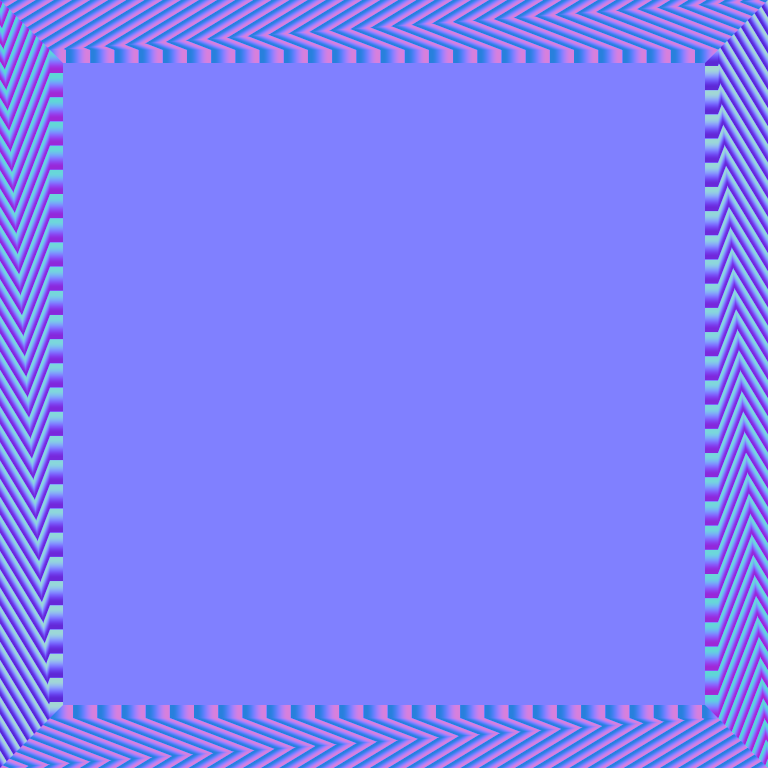
A Shadertoy shader for this texture map:

```glsl
const float BAND = 0.0651;        // width of the chevron band
const float FRAME = 0.0820;       // chevron band plus inner strip
const float PERIOD = 0.0315;      // cord spacing along the inner strip
const float START = 0.0859;       // first crease of the inner strip
const float OUTER_SLANT = 1.65;   // lean of the cords outside the fold
const float INNER_SLANT = 2.6;    // lean of the cords inside the fold
const float TILT = 0.69;          // steepest slope of a cord
const float SKEW = 0.5;           // sideways drift of the slope on the flanks
const float SHOULDER = 0.12;      // flat share at each edge of a cord
const float CREASE = 0.02;        // softness of the groove between cords

// Rounded cord: slope runs from -1 to 1, then folds back at the crease
float cordSlope(float phase, float blur) {
    float t = fract(phase);
    float profile = 2.0 * smoothstep(SHOULDER, 1.0 - SHOULDER, t) - 1.0;
    float groove = clamp(min(t, 1.0 - t) / max(blur, CREASE), 0.0, 1.0);
    return profile * groove;
}

// Slanted cords meeting on a fold from the inner to the outer corner
float chevronSlope(float along, float depth, float pixel) {
    float span = 1.0 - BAND;
    float s = along - BAND;
    float d = depth - BAND;
    float offset = (BAND - START) / PERIOD;
    float innerRate = 1.0 / PERIOD;
    float outerRate = innerRate * (span + INNER_SLANT * BAND) / (span - OUTER_SLANT * BAND);
    float outer = cordSlope((s + OUTER_SLANT * d) * outerRate + offset,
        0.5 * pixel * outerRate * length(vec2(1.0, OUTER_SLANT)));
    float inner = cordSlope((s - INNER_SLANT * d) * innerRate + offset,
        0.5 * pixel * innerRate * length(vec2(1.0, INNER_SLANT)));
    float fold = d + s * BAND / span;
    return mix(outer, inner, smoothstep(-0.5 * pixel, 0.5 * pixel, fold));
}

// Slope of the frame on the side that faces "outward"
vec2 sideTilt(vec2 p, vec2 outward, float pixel) {
    vec2 axis = vec2(outward.y, -outward.x);
    float along = dot(p, axis) + 0.5;
    float depth = 0.5 - dot(p, outward);

    float chevron = chevronSlope(along, depth, pixel);
    float strip = cordSlope((along - START) / PERIOD, 0.5 * pixel / PERIOD);
    float inStrip = smoothstep(-0.5 * pixel, 0.5 * pixel, depth - BAND);
    float inFrame = smoothstep(-0.5 * pixel, 0.5 * pixel, FRAME - depth);
    float slope = mix(chevron, strip, inStrip) * inFrame;

    float drift = SKEW * (2.0 * along - 1.0) * abs(outward.x);
    return TILT * slope * (axis + drift * outward);
}

void mainImage(out vec4 fragColor, in vec2 fragCoord) {
    vec2 p = fragCoord / iResolution.xy - 0.5;
    float pixel = 1.0 / min(iResolution.x, iResolution.y);

    // Four sides joined by mitred corners
    vec2 flank = vec2(p.x < 0.0 ? -1.0 : 1.0, 0.0);
    vec2 cap = vec2(0.0, p.y < 0.0 ? -1.0 : 1.0);
    float mitre = smoothstep(-pixel, pixel, abs(p.x) - abs(p.y));
    vec2 tilt = mix(sideTilt(p, cap, pixel), sideTilt(p, flank, pixel), mitre);

    // Pack the unit normal into colour
    vec3 normal = vec3(tilt, sqrt(max(0.0, 1.0 - dot(tilt, tilt))));
    fragColor = vec4(0.5 + 0.5 * normal, 1.0);
}
```
